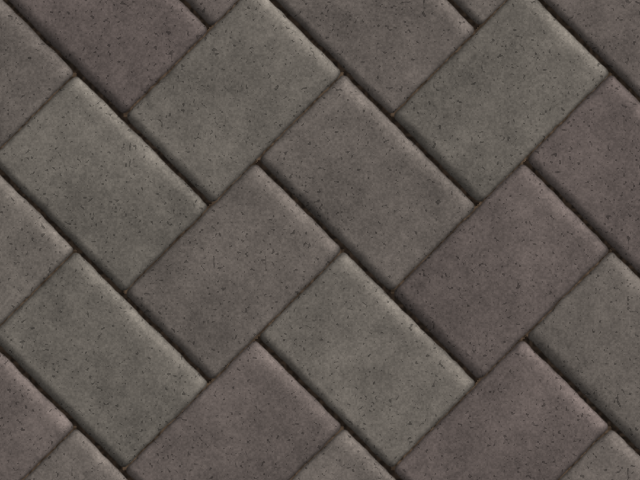
A Shadertoy shader for this texture:

```glsl
const float LONG_SIDE = 0.394;
const float SHORT_SIDE = 0.2605;

float hash(vec2 p) {
    vec3 q = fract(vec3(p.xyx) * 0.1031);
    q += dot(q, q.yzx + 33.33);
    return fract((q.x + q.y) * q.z);
}

float noise(vec2 p) {
    vec2 i = floor(p), f = fract(p);
    f = f * f * (3.0 - 2.0 * f);
    return mix(mix(hash(i), hash(i + vec2(1, 0)), f.x),
               mix(hash(i + vec2(0, 1)), hash(i + vec2(1, 1)), f.x), f.y);
}

float fbm(vec2 p) {
    float sum = 0.0, gain = 0.5;
    for (int i = 0; i < 5; i++) {
        sum += gain * noise(p);
        p = mat2(1.6, 1.2, -1.2, 1.6) * p + 17.0;
        gain *= 0.5;
    }
    return sum;
}

float roundedBox(vec2 p, vec2 halfSize, float radius) {
    vec2 q = abs(p) - halfSize + radius;
    return length(max(q, 0.0)) + min(max(q.x, q.y), 0.0) - radius;
}

void mainImage(out vec4 fragColor, in vec2 fragCoord) {
    vec2 p = fragCoord / iResolution.y;
    float pixel = 1.0 / iResolution.y;

    // Rotate to the paving axes, with slightly uneven edges
    vec2 t = p - vec2(-0.0234, 0.6658);
    t += 0.004 * (vec2(fbm(p * 45.0), fbm(p * 45.0 + 31.0)) - 0.5);
    t = vec2(t.x - t.y, t.x + t.y) * 0.70711;

    // Nearest paver of the herringbone: one lying along each axis per cell
    vec2 cell = floor(vec2((t.x + t.y) / LONG_SIDE, (t.x - t.y) / SHORT_SIDE) * 0.5);
    float dist = 1e3;
    vec2 local = vec2(0), halfSize = vec2(1), id = vec2(0);
    for (int i = -1; i <= 1; i++)
    for (int j = -1; j <= 1; j++)
    for (int k = 0; k < 2; k++) {
        vec2 c = cell + vec2(i, j);
        vec2 corner = c.x * vec2(LONG_SIDE) + c.y * vec2(SHORT_SIDE, -SHORT_SIDE);
        vec2 h = 0.5 * vec2(LONG_SIDE, SHORT_SIDE);
        if (k == 1) {
            corner.x += LONG_SIDE;
            h = h.yx;
        }
        vec2 q = t - corner - h;
        float d = roundedBox(q, h - vec2(0.0014, 0.0042), 0.011);
        if (d < dist) {
            dist = d;
            local = q;
            halfSize = h;
            id = c * 2.0 + vec2(k, 5 * k) + 40.0;
        }
    }

    // Stone: tint per paver, cloudy stains and fine grain
    float tint = hash(id);
    vec3 stone = mix(vec3(0.372, 0.335, 0.322), vec3(0.392, 0.373, 0.347), tint);
    float stain = fbm(p * 7.0 + id * 3.7) - 0.48;
    float blotch = fbm(p * 32.0 + id) - 0.48;
    float grain = noise(p * 330.0) + noise(p * 190.0 + 9.0) - 1.0;
    stone *= 1.0 + 0.28 * stain + 0.22 * blotch + 0.13 * grain;
    stone *= 1.0 - 0.28 * smoothstep(0.78, 0.95, noise(p * 240.0 + 50.0));

    // Bevels: lit at the upper right, shaded at the lower left
    float wear = fbm(p * 18.0 + 70.0);
    float upper = halfSize.y - local.y - 0.004;
    float lower = halfSize.y + local.y - 0.004;
    float side = halfSize.x - abs(local.x);
    float lit = exp(-pow(max(upper - 0.007, 0.0) / 0.017, 2.0));
    stone *= 1.0 + lit * (0.12 + 0.42 * wear) * smoothstep(0.0, 0.02, side);
    float shadeWidth = 0.018 + 0.012 * hash(id + 7.0);
    stone *= 1.0 - 0.42 * (1.0 - smoothstep(0.004, shadeWidth, lower));
    stone *= 1.0 - 0.16 * (1.0 - smoothstep(0.0, 0.014, side));
    stone *= 1.0 - 0.2 * smoothstep(-0.006, 0.0, dist);

    // Joints: deep and dark along one axis, sandy and thin along the other
    float deep = smoothstep(-0.003, 0.003, side - min(upper, lower) - 0.002);
    vec3 joint = mix(vec3(0.25, 0.205, 0.165), vec3(0.13, 0.105, 0.085), deep);
    joint *= 0.65 + 0.8 * noise(p * 160.0 + 20.0);
    float gap = smoothstep(-pixel, pixel, dist + 0.003 * (wear - 0.5));
    fragColor = vec4(mix(stone, joint, gap), 1.0);
}
```
